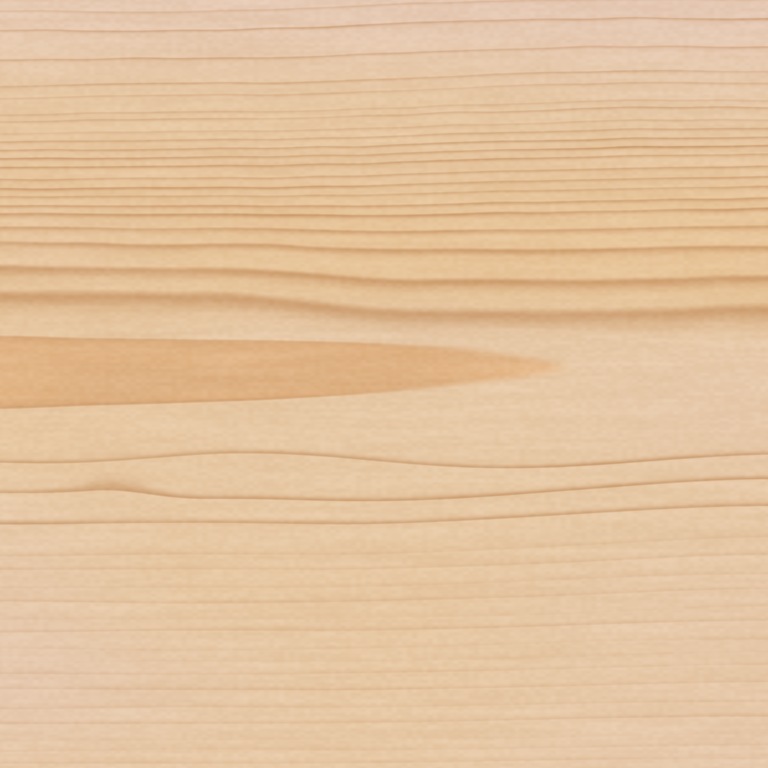
A Shadertoy shader for this texture:

```glsl
#define EARLYWOOD vec3(0.905, 0.787, 0.648)
#define PALE_WOOD vec3(0.902, 0.790, 0.708)
#define WARM_WOOD vec3(0.908, 0.768, 0.592)
#define HEARTWOOD vec3(0.880, 0.700, 0.515)
#define LATEWOOD vec3(0.735, 0.510, 0.310)
#define HEART_TIP vec2(0.755, 0.521)
#define UPPER_RINGS 28
#define LOWER_RINGS 24
#define RING_EDGE 0.0020
#define FIBER_CONTRAST 0.036
#define SPECKLE_CONTRAST 0.032

float hash(vec2 p) {
    vec3 q = fract(vec3(p.xyx) * 0.1031);
    q += dot(q, q.yzx + 33.33);
    return fract((q.x + q.y) * q.z);
}

float noise(vec2 p) {
    vec2 i = floor(p), f = fract(p);
    f = f * f * (3.0 - 2.0 * f);
    return mix(mix(hash(i), hash(i + vec2(1, 0)), f.x),
               mix(hash(i + vec2(0, 1)), hash(i + vec2(1, 1)), f.x), f.y);
}

// Latewood darkens outward (d < 0), then stops at a crisper edge.
float ring(float d, float width, float edge) {
    edge = max(edge, 1.0 / iResolution.y);
    float inner = min(d, 0.0) / width;
    float band = 0.65 * exp(-inner * inner) + 0.35 * exp(inner);
    return band * (1.0 - smoothstep(-0.5 * edge, edge, d));
}

// Rings above the heart: broad near it, then narrow and crowded.
float upperRings(vec2 p) {
    float height = 0.616, ink = 0.0;
    for (int i = 0; i < UPPER_RINGS; i++) {
        float n = float(i), seed = hash(vec2(n, 7.0)), near = exp(-0.75 * n);
        float sag = -0.024 * smoothstep(0.25, 0.56, p.x) + 0.004 * smoothstep(0.7, 1.0, p.x);
        float rise = 0.017 * smoothstep(0.15, 1.0, p.x);
        float y = height + mix(sag, rise, smoothstep(0.60, 0.78, height));
        y += 0.006 * (noise(vec2(p.x * 5.0, height * 9.0)) - 0.5);
        y += 0.002 * (noise(vec2(p.x * 17.0, height * 25.0)) - 0.5);
        float width = 0.0024 + 0.0022 * seed * exp(-0.2 * n) + 0.013 * near;
        float strength = mix(0.22, 0.74, seed) * mix(0.65, 1.15, noise(vec2(p.x * 5.0, n * 3.7)));
        strength *= 1.0 - 0.2 * smoothstep(0.78, 0.9, height);
        strength = mix(strength, 0.60, exp(-0.5 * n));
        ink = max(ink, strength * ring(p.y - y, width, RING_EDGE + 0.007 * near));
        height += mix(0.027, 0.009, smoothstep(0.0, 4.0, n)) + 0.008 * hash(vec2(n, 23.0));
        height += step(14.5, n) * 0.024 * hash(vec2(n, 19.0));
    }
    return ink;
}

// Rings below the heart: three clear waves, then faint parallel lines.
float lowerRings(vec2 p) {
    float height = 0.401, ink = 0.0;
    for (int i = 0; i < LOWER_RINGS; i++) {
        float n = float(i), seed = hash(vec2(n, 41.0));
        float faint = smoothstep(2.0, 3.0, n);
        float wave = 0.010 * exp(-1.4 * n) * cos(9.0 * (p.x - 0.33)) * smoothstep(-0.1, 0.3, p.x);
        float rise = 0.027 * smoothstep(0.4, 1.0, p.x) * step(0.5, n) * exp(-0.08 * n);
        float second = exp(-3.0 * abs(n - 1.0));
        float swell = exp(-pow((p.x - 0.15) / 0.055, 2.0)) * second;
        float y = height + wave + rise - 0.012 * second * smoothstep(0.12, 0.27, p.x);
        y += 0.004 * (noise(vec2(p.x * 4.0, n * 1.3 + 50.0)) - 0.5) + 0.003 * swell;
        float strength = mix(0.56, 0.05 + 0.17 * seed * seed, faint);
        strength *= mix(0.7, 1.15, noise(vec2(p.x * 4.0, n * 5.1 + 9.0)));
        ink = max(ink, strength * ring(y - p.y, 0.0038 + 0.007 * swell, RING_EDGE));
        height -= mix(0.041, 0.010 + 0.014 * seed, faint);
    }
    return ink;
}

// Tapered flame of heartwood: x is its fill, y its dark rim.
vec2 heart(vec2 p) {
    float t = max(HEART_TIP.x - p.x, 0.0) / HEART_TIP.x;
    float wobble = 0.005 * (noise(vec2(p.x * 8.0, 3.0)) - 0.5);
    float top = HEART_TIP.y + 0.041 * (1.0 - exp(-4.0 * t)) + wobble - p.y;
    float bottom = p.y - HEART_TIP.y + 0.054 * tanh(1.9 * t) + wobble;
    float blur = mix(0.009, 0.0022, smoothstep(0.0, 0.45, t));
    float fill = smoothstep(-blur, blur, top) * smoothstep(-blur, blur, bottom);
    fill *= smoothstep(0.0, 0.06, t);
    float rim = 0.55 * exp(-abs(bottom) / 0.0035) * smoothstep(0.1, 0.6, t);
    rim += 0.28 * exp(-abs(top) / 0.005) * smoothstep(0.1, 0.4, t);
    return vec2(fill, rim * fill);
}

void mainImage(out vec4 fragColor, in vec2 fragCoord) {
    vec2 p = fragCoord / iResolution.xy;

    // Broad colour drift
    float drift = noise(p * vec2(2.0, 9.0) + 4.0) - 0.5;
    float warm = smoothstep(0.54, 0.64, p.y) * (1.0 - smoothstep(0.74, 0.88, p.y));
    float pale = smoothstep(0.80, 1.0, p.y) + 0.30 * (1.0 - smoothstep(0.0, 0.40, p.y));
    pale += 0.4 * smoothstep(0.25, 0.0, p.x) * smoothstep(0.3, 0.0, abs(p.y - 0.2));
    pale += 0.3 * smoothstep(0.6, 1.0, p.x) * smoothstep(0.16, 0.0, abs(p.y - 0.5));
    vec3 color = mix(EARLYWOOD, WARM_WOOD, clamp(warm * 0.7 + drift * 0.5, 0.0, 1.0));
    color = mix(color, PALE_WOOD, clamp(pale * 0.85 - drift * 0.4, 0.0, 1.0));

    // Heart and growth rings
    vec2 flame = heart(p);
    float mottle = noise(p * vec2(7.0, 60.0)) + noise(p * vec2(4.0, 18.0)) - 1.0;
    color = mix(color, HEARTWOOD + 0.035 * mottle, flame.x * 0.95);
    color = mix(color, LATEWOOD, flame.y);
    color = mix(color, LATEWOOD, max(upperRings(p), lowerRings(p)));

    // Fibres along the grain and fine speckle
    float fiber = 0.6 * noise(p * vec2(6.0, 110.0)) + 0.6 * noise(p * vec2(14.0, 230.0)) - 0.6;
    float speckle = noise(p * vec2(150.0, 240.0) + 31.0) - 0.5;
    float grain = FIBER_CONTRAST * fiber + SPECKLE_CONTRAST * speckle;
    color += grain * vec3(0.55, 0.85, 1.15);
    fragColor = vec4(color, 1.0);
}
```
